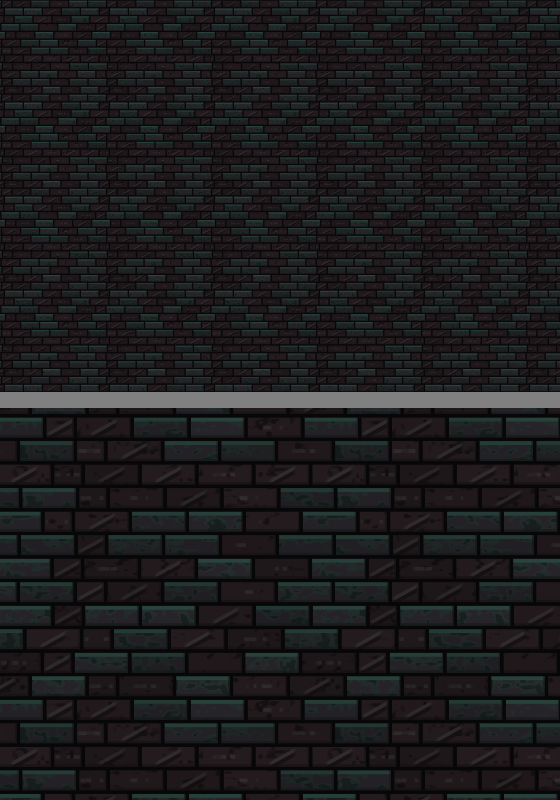
Top, the full canvas; bottom, a detail of the centre.
A WebGL 1 fragment shader for this texture:

```glsl
precision highp float;
// Dark brick wall: staggered courses of teal and brown bricks.
// Each repeat of a course holds five long bricks and a short scratched one;
// value noise mottles the faces, with a lit top edge, a shaded foot and chips.

uniform vec2 u_resolution;

const float ROWS = 50.0;             // courses over the canvas height
const float REPEATS = 5.333;         // repeats over the canvas width
const vec2 REPEAT = vec2(6.0, 12.0); // bricks and courses in one repeat
const float REPEAT_LENGTH = 13.4;    // length of a repeat, in course heights
const float LONG_BRICK = 2.42;       // long brick, in course heights
const float ROW_DRIFT = 0.9;         // random slide of a course
const float HALF_MORTAR = 0.075;     // half joint width, in course heights
const float EXTRA_BROWN = 0.22;      // chance of brown beyond every third brick

const vec3 MORTAR = vec3(0.032, 0.026, 0.032);
const vec3 BROWN = vec3(0.128, 0.098, 0.108);
const vec3 BROWN_DARK = vec3(0.075, 0.060, 0.068);
const vec3 GRAY = vec3(0.138, 0.130, 0.146);
const vec3 SCRATCH = vec3(0.185, 0.175, 0.180);
const vec3 TEAL = vec3(0.126, 0.166, 0.160);
const vec3 TEAL_DARK = vec3(0.070, 0.092, 0.092);
const vec3 TEAL_LIGHT = vec3(0.150, 0.238, 0.216);

float hash(vec2 p) {
  return fract(sin(dot(p, vec2(127.1, 311.7))) * 43758.5453);
}

float noise(vec2 p) {
  vec2 i = floor(p);
  vec2 f = fract(p);
  f = f * f * (3.0 - 2.0 * f);
  float low = mix(hash(i), hash(i + vec2(1.0, 0.0)), f.x);
  float high = mix(hash(i + vec2(0.0, 1.0)), hash(i + vec2(1.0, 1.0)), f.x);
  return mix(low, high, f.y);
}

// Soft stroke of the given half width around distance zero
float stroke(float d, float halfWidth, float soft) {
  return 1.0 - smoothstep(halfWidth - soft, halfWidth + soft, abs(d));
}

vec3 tealFace(vec2 q, float mottle, float soft) {
  float stain = smoothstep(0.42, 0.56, mottle + 0.35 * (0.5 - q.y));
  vec3 color = mix(TEAL, GRAY, stain);
  color = mix(color, TEAL_DARK, 0.7 * smoothstep(0.62, 0.76, 1.0 - mottle));
  return mix(color, TEAL_LIGHT, smoothstep(0.76 - soft, 0.76 + soft, q.y));
}

vec3 brownFace(vec2 q, float width, float mottle, float kind, float soft) {
  vec3 color = mix(BROWN_DARK, BROWN, smoothstep(0.18, 0.36, mottle));
  vec2 c = q - vec2(0.5 * width, 0.5);
  float span = 1.0 - smoothstep(0.40, 0.65, abs(c.x));
  // Broken level scratch, or a slanting chip with a dark underside
  float chipped = step(0.55, kind);
  float dashes = smoothstep(0.35, 0.6, noise(vec2(q.x * 6.0, kind * 90.0)));
  float level = stroke(c.y, 0.08, soft) * dashes * (1.0 - chipped);
  float slant = c.y - 0.55 * c.x;
  float chip = stroke(slant, 0.08, soft) * chipped;
  float under = stroke(slant + 0.19, 0.09, soft) * chipped;
  color = mix(color, BROWN_DARK, 0.9 * under * span);
  return mix(color, SCRATCH, 0.8 * max(level, chip) * span);
}

void main() {
  vec2 uv = gl_FragCoord.xy / u_resolution;
  float soft = 0.5 * ROWS / u_resolution.y;
  float row = floor(uv.y * ROWS);
  float course = mod(row, REPEAT.y);

  // Slide the course, then find the brick within its repeat
  float slide = 0.5 * LONG_BRICK * mod(row, 2.0)
              + ROW_DRIFT * hash(vec2(course, 5.3));
  float x = mod(uv.x * REPEATS * REPEAT_LENGTH - slide, REPEAT_LENGTH);
  float k = min(floor(x / LONG_BRICK), REPEAT.x - 1.0);
  float left = k * LONG_BRICK;
  float width = min(LONG_BRICK, REPEAT_LENGTH - left);
  vec2 q = vec2(x - left, fract(uv.y * ROWS));

  // Every third brick is brown, as is the short one and a few more
  vec2 id = vec2(k, course);
  float phase = floor(3.0 * hash(vec2(course, 8.1)));
  float isThird = 1.0 - step(0.5, mod(k + phase, 3.0));
  float isShort = step(REPEAT.x - 1.5, k);
  float isExtra = step(hash(id + 11.3), EXTRA_BROWN);
  float isTeal = 1.0 - max(isThird, max(isShort, isExtra));

  // Face material and wear, fixed per brick of the repeat
  float kind = hash(id + 29.1);
  vec2 grain = q + id * 17.0;
  float mottle = 0.6 * noise(grain * vec2(2.6, 4.0))
               + 0.4 * noise(grain * vec2(5.5, 7.0));
  vec3 face = mix(brownFace(q, width, mottle, kind, soft),
                  tealFace(q, mottle, soft), isTeal);
  face *= 0.90 + 0.20 * hash(id + 43.9);

  // Shaded foot and right end
  vec3 shade = mix(BROWN_DARK, TEAL_DARK, isTeal);
  float foot = 1.0 - smoothstep(0.18 - soft, 0.18 + soft, q.y);
  float end = 1.0 - smoothstep(0.14 - soft, 0.14 + soft, width - q.x);
  face = mix(face, shade, 0.6 * max(foot, end));

  // Mortar joints
  float edge = min(min(q.x, width - q.x), min(q.y, 1.0 - q.y));
  float inside = smoothstep(HALF_MORTAR - soft, HALF_MORTAR + soft, edge);
  gl_FragColor = vec4(mix(MORTAR, face, inside), 1.0);
}
```
